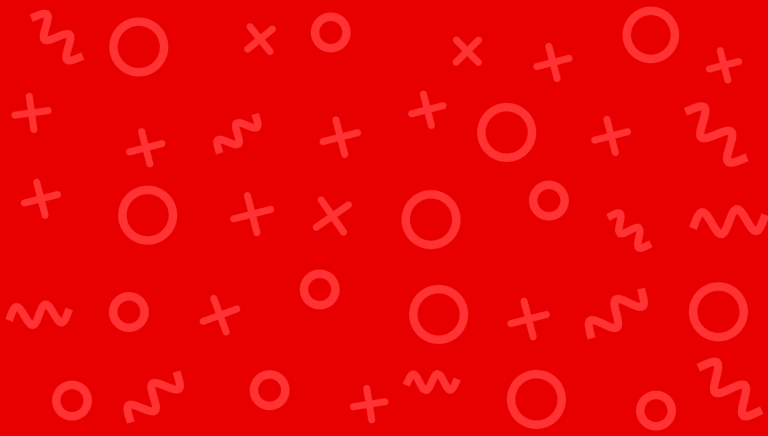
A WebGL 1 fragment shader for this pattern:

```glsl
precision highp float;
// Scattered rings, crosses and squiggles in light red on a flat red ground.

uniform vec2 u_resolution;

// All lengths are fractions of the canvas height.
const vec3 GROUND = vec3(0.91, 0.0, 0.0);
const vec3 INK = vec3(1.0, 0.2, 0.2);
const vec2 CELL = vec2(0.2207, 0.2);
const float ROW_STAGGER = 0.2;
const float GAP = 0.006;

const float RING_SMALL = 0.036;
const float RING_LARGE = 0.058;
const float RING_STROKE = 0.0097;

const float CROSS_SHORT = 0.034;
const float CROSS_LONG = 0.045;
const float CROSS_STROKE = 0.0080;
const float CROSS_TILT = 0.25;

const float WAVE_LENGTH = 0.09;   // half length of the largest squiggle
const float WAVE_HEIGHT = 0.029;
const float WAVE_STROKE = 0.0095;
const float WAVE_CYCLES = 2.1;
const float WAVE_TILT = 0.68;
const int WAVE_STEPS = 36;

const float PI = 3.14159265;

float hash(vec2 cell, float seed) {
  return fract(sin(dot(cell, vec2(127.1, 311.7)) + seed * 74.7) * 4375.85);
}

vec2 rotate(vec2 p, float angle) {
  float c = cos(angle), s = sin(angle);
  return vec2(c * p.x + s * p.y, c * p.y - s * p.x);
}

float segment(vec2 p, vec2 a, vec2 b) {
  vec2 ab = b - a;
  return length(p - a - ab * clamp(dot(p - a, ab) / dot(ab, ab), 0.0, 1.0));
}

float ring(vec2 p, float radius) {
  return abs(length(p) - radius) - RING_STROKE;
}

// Two bars with round ends.
float cross2(vec2 p, float arm) {
  p = abs(p);
  p = vec2(max(p.x, p.y), min(p.x, p.y));
  return length(vec2(max(p.x - arm, 0.0), p.y)) - CROSS_STROKE;
}

vec2 wavePoint(float t, float scale) {
  return scale * vec2(WAVE_LENGTH * t, WAVE_HEIGHT * sin(PI * WAVE_CYCLES * t));
}

// Sine stroke with ends cut square to the curve.
float squiggle(vec2 p, float scale) {
  float d = 1.0;
  vec2 a = wavePoint(-1.0, scale);
  for (int i = 1; i <= WAVE_STEPS; i++) {
    vec2 b = wavePoint(2.0 * float(i) / float(WAVE_STEPS) - 1.0, scale);
    d = min(d, segment(p, a, b));
    a = b;
  }
  vec2 tangent = normalize(a - wavePoint(0.98, scale));
  vec2 folded = p.x < 0.0 ? -p : p;
  return max(d - WAVE_STROKE * mix(0.7, 1.0, scale), dot(folded - a, tangent));
}

// Centre the shape at random within the room its extent leaves in the cell.
vec2 place(vec2 p, vec2 cell, vec2 extent) {
  vec2 room = max(0.5 * CELL - extent - GAP, 0.0);
  return p - room * (2.0 * vec2(hash(cell, 1.0), hash(cell, 2.0)) - 1.0);
}

float shape(vec2 p, vec2 cell) {
  float size = hash(cell, 3.0);
  float turn = hash(cell, 4.0);
  float kind = mod(cell.x + 2.0 * cell.y + step(0.55, hash(cell, 5.0)), 3.0);

  if (kind < 0.5) {
    float radius = mix(RING_SMALL, RING_LARGE, smoothstep(0.3, 0.55, size));
    return ring(place(p, cell, vec2(radius + RING_STROKE)), radius);
  }
  if (kind < 1.5) {
    float arm = mix(CROSS_SHORT, CROSS_LONG, size);
    float angle = turn < 0.65 ? CROSS_TILT : mix(-0.2, 0.8, (turn - 0.65) / 0.35);
    return cross2(rotate(place(p, cell, vec2(arm + CROSS_STROKE)), angle), arm);
  }
  float scale = mix(0.58, 1.0, sqrt(size));
  float angle = WAVE_TILT * (floor(turn * 3.0) - 1.0) + 0.2 * (fract(turn * 3.0) - 0.5);
  return squiggle(rotate(place(p, cell, scale * vec2(0.097, 0.084)), angle), scale);
}

void main() {
  vec2 p = gl_FragCoord.xy / u_resolution.y;
  float row = floor(p.y / CELL.y);
  p.x += CELL.x * ROW_STAGGER * (mod(row, 2.0) - 0.5);

  vec2 cell = floor(p / CELL);
  float d = shape(p - (cell + 0.5) * CELL, cell);

  float soft = 0.75 / u_resolution.y;
  gl_FragColor = vec4(mix(INK, GROUND, smoothstep(-soft, soft, d)), 1.0);
}
```
